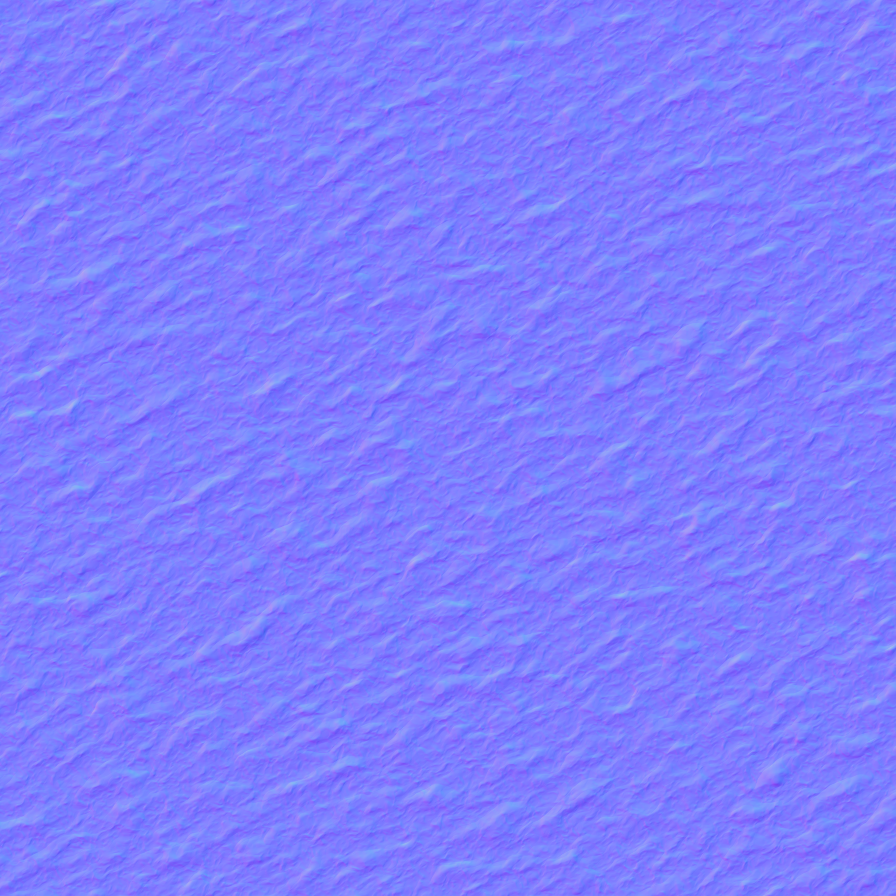
Write a three.js fragment shader that draws this texture map.

```glsl
// Tangent-space normal map of slanted, wind-crinkled ripples with fine wrinkles.
varying vec2 vUv;

#define ANGLE 0.5                // direction of the ripples, radians
#define BASE_FREQ vec2(20.0, 44.0) // cells along and across the ripples
#define LACUNARITY vec2(2.15, 1.75)
#define GAIN 0.5
#define OCTAVES 4
#define RELIEF 0.0025            // overall height
#define CREASE 0.5               // sharpness of the crests
#define WARP 0.0052              // crinkle of the ripple edges
#define WARP_FREQ 38.0
#define LIT_CALM 0.5             // how much wrinkles fade on lit slopes
#define LIT_BOOST 0.35           // extra steepness of lit slopes
#define EPS 0.0006               // half width of the slope filter

vec2 hash2(vec2 p) {
  vec2 q = vec2(dot(p, vec2(127.1, 311.7)), dot(p, vec2(269.5, 183.3)));
  return fract(sin(q) * 43758.5453) * 2.0 - 1.0;
}

float gradientNoise(vec2 p) {
  vec2 i = floor(p), f = fract(p);
  vec2 u = f * f * f * (f * (f * 6.0 - 15.0) + 10.0);
  vec2 e = vec2(1.0, 0.0);
  float bottom = mix(dot(hash2(i), f), dot(hash2(i + e.xy), f - e.xy), u.x);
  float top = mix(dot(hash2(i + e.yx), f - e.yx), dot(hash2(i + e.xx), f - e.xx), u.x);
  return mix(bottom, top, u.y);
}

vec2 noise2(vec2 p) {
  return vec2(gradientNoise(p + 31.7), gradientNoise(p + 73.2));
}

// x: broad ripples, y: fine wrinkles
vec2 heights(vec2 uv) {
  float c = cos(ANGLE), s = sin(ANGLE);
  vec2 p = vec2(c * uv.x + s * uv.y, c * uv.y - s * uv.x);
  vec2 w = p * WARP_FREQ;
  p += WARP * (noise2(w) + 0.4 * noise2(w * 2.6));

  vec2 sum = vec2(0.0), freq = BASE_FREQ;
  float amp = RELIEF;
  for (int k = 0; k < OCTAVES; k++) {
    float n = gradientNoise(p * freq + 17.3 * float(k));
    n = amp * (n - CREASE * abs(n));
    sum += k < 2 ? vec2(n, 0.0) : vec2(0.0, n);
    freq *= LACUNARITY;
    amp *= GAIN;
  }
  return sum;
}

void main() {
  // Slopes by central differences, green axis pointing down
  vec2 e = vec2(EPS, 0.0);
  vec2 dx = (heights(vUv - e.xy) - heights(vUv + e.xy)) / (2.0 * EPS);
  vec2 dy = (heights(vUv + e.yx) - heights(vUv - e.yx)) / (2.0 * EPS);
  vec2 broad = vec2(dx.x, dy.x);
  vec2 fine = vec2(dx.y, dy.y);

  // Lit slopes are steeper and smoother than shaded ones
  float lit = smoothstep(-0.02, 0.12, broad.y);
  vec2 slope = broad * mix(0.85, 1.0 + LIT_BOOST, lit) + fine * (1.0 - LIT_CALM * lit);
  slope -= vec2(0.009, 0.024);

  vec3 normal = normalize(vec3(slope, 1.0));
  gl_FragColor = vec4(normal * 0.5 + 0.5, 1.0);
}
```
